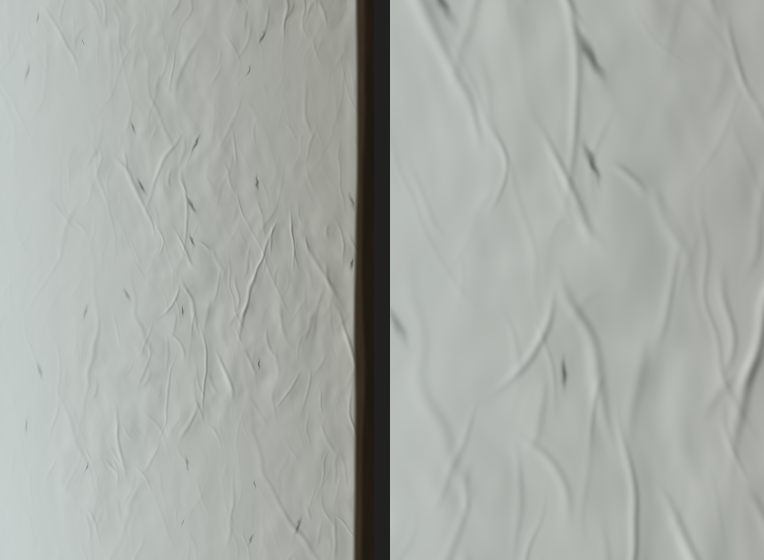
Left: the whole. Right: its middle third, enlarged.
A Shadertoy shader for this texture:

```glsl
// Pale trowelled plaster wall in soft side light, with a dark timber edge on the right.

const vec3 WALL_LIGHT = vec3(0.762, 0.792, 0.782);
const vec3 WALL_SHADE = vec3(0.612, 0.617, 0.586);
const vec3 TIMBER_BROWN = vec3(0.22, 0.18, 0.14);
const vec3 TIMBER_DARK = vec3(0.12, 0.10, 0.075);
const float TIMBER_START = 0.951;   // fraction of the width
const float STROKE_CONTRAST = 0.15;
const float SWELL_CONTRAST = 0.11;
const float PIT_CONTRAST = 0.24;
const float MAX_TILT = 0.55;        // stroke lean from vertical, radians

float hash(vec2 p) {
    return fract(sin(dot(p, vec2(127.1, 311.7))) * 43758.5453);
}

float noise(vec2 p) {
    vec2 i = floor(p), f = fract(p);
    f = f * f * (3.0 - 2.0 * f);
    return mix(mix(hash(i), hash(i + vec2(1, 0)), f.x),
               mix(hash(i + vec2(0, 1)), hash(i + vec2(1, 1)), f.x), f.y);
}

float fbm(vec2 p) {
    return 0.55 * noise(p) + 0.3 * noise(p * 2.1 + 7.0) + 0.15 * noise(p * 4.3 + 19.0);
}

vec2 rotate(vec2 p, float a) {
    float c = cos(a), s = sin(a);
    return vec2(c * p.x + s * p.y, c * p.y - s * p.x);
}

float bump(float x) {
    return exp(-x * x);
}

// One bent, tapered ridge per cell: lit on its left, shadowed on its right
float strokes(vec2 p, vec2 cell, float width, float seed) {
    vec2 id = floor(p / cell);
    float sum = 0.0;
    for (int j = -1; j <= 1; j++)
    for (int i = -1; i <= 1; i++) {
        vec2 c = id + vec2(i, j);
        vec2 k = c + seed;
        vec2 centre = (c + vec2(hash(k), hash(k + 31.7))) * cell;
        float tilt = (hash(k + 57.3) * 2.0 - 1.0) * MAX_TILT;
        float halfLength = cell.y * mix(0.3, 0.85, hash(k + 83.1));
        float bend = (hash(k + 11.9) - 0.5) * 0.5;
        float strength = mix(0.15, 1.0, pow(hash(k + 97.3), 2.0));
        float w = width * mix(0.7, 1.4, hash(k + 43.7));
        vec2 q = rotate(p - centre, tilt);
        float t = q.y / halfLength;
        float d = q.x - bend * halfLength * (t * t - 0.3);
        float taper = smoothstep(1.0, 0.25, abs(t));
        float crest = 0.55 * bump((d + 1.3 * w) / (1.3 * w));
        float groove = bump((d - 0.6 * w) / w);
        float slope = 0.18 * bump((d - 4.0 * w) / (3.0 * w));
        sum += strength * taper * (crest - groove - slope);
    }
    return sum;
}

// Side-lit slope of broad, vertically stretched swellings
float swells(vec2 p) {
    vec2 q = p * vec2(34.0, 13.0);
    return fbm(q + vec2(0.2, -0.05)) - fbm(q - vec2(0.2, -0.05));
}

// Sparse short nicks
float pits(vec2 p) {
    const float CELL = 0.1;
    vec2 id = floor(p / CELL);
    vec2 centre = (id + 0.25 + 0.5 * vec2(hash(id + 3.1), hash(id + 8.7))) * CELL;
    vec2 q = rotate(p - centre, hash(id + 21.3) - 0.5);
    q.x += 0.003 * (noise(p * 160.0) - 0.5);
    float size = mix(0.4, 1.3, hash(id + 5.9));
    return step(0.55, hash(id + 14.2)) * bump(length(q / (size * vec2(0.0022, 0.011))));
}

vec3 wall(vec2 p, vec2 uv) {
    float shade = uv.x + 0.2 * (uv.y - 0.5) + 0.09 * (noise(p * 3.5) - 0.5);
    vec3 colour = mix(WALL_LIGHT, WALL_SHADE, clamp(shade, -0.1, 1.1));

    // Relief fades to the left and in a smooth, scraped patch
    float busy = mix(0.35, 1.0, smoothstep(0.05, 0.5, uv.x));
    busy *= mix(0.45, 1.15, smoothstep(0.3, 0.65, noise(p * 6.0 + 4.0)));
    busy *= 1.0 - 0.8 * bump(length((p - vec2(0.19, 0.49)) / vec2(0.09, 0.12)));

    vec2 warped = p + 0.035 * (vec2(fbm(p * 9.0), fbm(p * 9.0 + 40.0)) - 0.5);
    float relief = 0.95 * strokes(warped, vec2(0.14, 0.25), 0.0027, 2.0)
                 + 0.75 * strokes(warped, vec2(0.066, 0.125), 0.0023, 17.0)
                 + 0.45 * strokes(warped, vec2(0.03, 0.055), 0.0020, 39.0);
    float light = STROKE_CONTRAST * relief + SWELL_CONTRAST * swells(warped);
    colour += busy * max(light, -0.26);
    colour -= PIT_CONTRAST * pits(p) * mix(0.4, 1.0, busy);

    // Rounded plaster lip beside the timber
    colour += 0.025 * bump((uv.x - 0.932) / 0.012);
    return colour;
}

vec3 timber(vec2 p, vec2 uv) {
    float seam = 0.974 + 0.022 * (noise(vec2(3.0, uv.y * 6.0)) - 0.5);
    vec3 colour = mix(TIMBER_BROWN, TIMBER_DARK, smoothstep(seam - 0.008, seam + 0.008, uv.x));
    return colour * (0.85 + 0.3 * fbm(p * vec2(90.0, 14.0)));
}

void mainImage(out vec4 fragColor, in vec2 fragCoord) {
    vec2 uv = fragCoord / iResolution.xy;
    vec2 p = fragCoord / iResolution.y;
    float edge = TIMBER_START + 0.009 * (noise(vec2(9.0, uv.y * 7.0)) - 0.5);
    float cover = smoothstep(edge - 0.007, edge + 0.007, uv.x);
    vec3 colour = mix(wall(p, uv), timber(p, uv), cover);
    fragColor = vec4(clamp(colour, 0.0, 1.0), 1.0);
}
```
